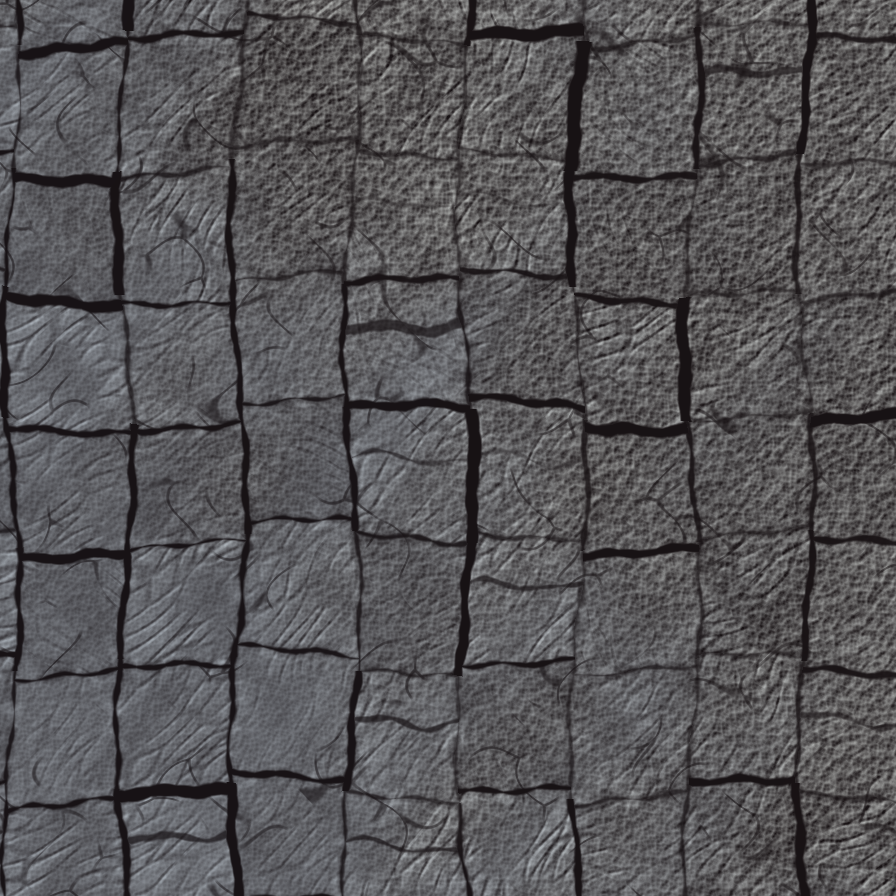
A WebGL 1 fragment shader for this texture:

```glsl
precision highp float;
// Weathered grey stone paving: a warped grid of hand-cut blocks with uneven dark joints.
// Cellular noise carves diagonal chisel marks, pits and grit, lit as a shallow relief;
// layered sines bend the rows and spread the wear, rougher to the right and the top.

uniform vec2 u_resolution;

#define GRID vec2(7.9, 7.1)
#define GRID_SHIFT vec2(0.9, 0.18)
#define ROW_JITTER 0.30
#define JOINT_THIN 0.0012
#define JOINT_WIDE 0.0065
#define CHISEL_SCALE vec2(17.0, 62.0)
#define PIT_SCALE 88.0
#define GRIT_SCALE 205.0
#define RELIEF 0.62
#define LIGHT_STEP vec2(-0.0020, 0.0024)
#define INK vec3(0.09, 0.07, 0.08)
#define SLATE vec3(0.53, 0.54, 0.555)

float hash(vec2 p) {
  return fract(sin(dot(p, vec2(127.1, 311.7))) * 43758.55);
}

// Distances to the nearest and second nearest feature point
vec2 cellular(vec2 p) {
  vec2 base = floor(p);
  vec2 nearest = vec2(4.0);
  for (int j = -1; j <= 1; j++) {
    for (int i = -1; i <= 1; i++) {
      vec2 cell = base + vec2(float(i), float(j));
      vec2 point = cell + vec2(hash(cell), hash(cell + 17.3));
      float d = length(point - p);
      nearest = d < nearest.x ? vec2(d, nearest.x) : vec2(nearest.x, min(nearest.y, d));
    }
  }
  return nearest;
}

// Smooth broad variation, roughly -1 to 1
float drift(vec2 p) {
  return (sin(p.x * 1.7 + 1.9 * sin(p.y * 1.1)) + sin(p.y * 2.3 + 1.6 * sin(p.x * 1.9 + 2.0))
    + 0.6 * sin(p.x * 4.1 - p.y * 3.7)) / 2.6;
}

// Share of rough, worn stone at a place
float wearAt(vec2 uv) {
  vec2 patchOffset = (uv - vec2(0.36, 0.90)) / vec2(0.15, 0.18);
  float slope = 0.68 * uv.x + 0.26 * uv.y + 0.16 * drift(uv * 8.0);
  return smoothstep(0.12, 0.82, slope + 0.42 * exp(-dot(patchOffset, patchOffset)));
}

// Height of a block's face: chisel grooves, pits and grit
float faceHeight(vec2 uv, vec2 along, float chisel, float wear) {
  vec2 bent = uv + 0.006 * vec2(sin(uv.y * 53.0), sin(uv.x * 47.0));
  vec2 q = vec2(dot(bent, along), dot(bent, vec2(-along.y, along.x)));
  vec2 stroke = cellular(q * CHISEL_SCALE);
  float groove = smoothstep(0.02, 0.32, stroke.y - stroke.x);
  float pits = smoothstep(0.05, 0.75, cellular(uv * PIT_SCALE).x);
  float grit = cellular(uv * GRIT_SCALE).x;
  return chisel * groove + mix(0.12, 0.55, wear) * pits + mix(0.22, 0.48, wear) * grit;
}

// Darkness of one joint; every edge has its own width and depth
float joint(float d, vec2 edge, float wear) {
  float openness = hash(edge + 5.7);
  float width = mix(JOINT_THIN, JOINT_WIDE, openness * openness * openness);
  float depth = mix(0.5, 1.0, smoothstep(0.1, 0.65, openness + 0.35 - 0.55 * wear));
  return depth * (1.0 - smoothstep(width - 0.0012, width + 0.0022, d));
}

void main() {
  vec2 uv = gl_FragCoord.xy / u_resolution;
  float wear = wearAt(uv);

  // Bent grid, each column sliding its rows
  vec2 p = uv * GRID + GRID_SHIFT;
  p += 0.075 * vec2(sin(p.y * 1.5 + sin(p.x * 2.0)), sin(p.x * 1.3 + 1.4 * sin(p.y)));
  p += 0.016 * vec2(sin(p.y * 9.0 + p.x * 3.0), sin(p.x * 11.0 + p.y * 4.0));
  float column = floor(p.x);
  float row = floor(p.y);
  p.y += ROW_JITTER * (hash(vec2(column, 3.0)) - 0.5);
  vec2 block = floor(p);
  vec2 local = fract(p);
  float seed = hash(block + 11.0);

  // Joints on four sides, and a crack across some blocks
  vec2 chip = cellular(uv * 48.0);
  float ragged = 0.0035 * (chip.x - 0.45);
  vec2 low = local / GRID + ragged;
  vec2 high = (1.0 - local) / GRID + ragged;
  float gap = max(joint(low.x, vec2(column, row + 40.0), wear),
                  joint(high.x, vec2(column + 1.0, row + 40.0), wear));
  gap = max(gap, max(joint(low.y, block, wear), joint(high.y, block + vec2(0.0, 1.0), wear)));
  float split = abs(local.y - 0.35 - 0.3 * seed - 0.03 * sin(local.x * 7.0)) / GRID.y;
  gap = max(gap, 0.7 * step(0.74, seed) * joint(split + ragged, block + 70.0, wear));

  // Thin fractures that come and go
  vec2 fracture = cellular(uv * 15.0 + 0.25 * vec2(sin(uv.y * 60.0), sin(uv.x * 55.0)));
  float crack = 1.0 - smoothstep(0.015, 0.075, fracture.y - fracture.x);
  crack *= smoothstep(0.05, 0.5, drift(uv * 19.0 + 4.0));

  // Lit relief of the face
  float angle = 0.8 + 0.8 * (hash(block + 23.0) - 0.5) + 1.6 * step(0.84, hash(block + 31.0));
  vec2 along = vec2(cos(angle), sin(angle));
  float chisel = (0.15 + 0.4 * hash(block + 47.0)) * smoothstep(-0.7, 0.5, drift(uv * 23.0));
  float height = faceHeight(uv, along, chisel, wear);
  float lit = height - faceHeight(uv + LIGHT_STEP, along, chisel, wear);

  // Tone: block shade, relief, pale chipped rims, then cracks and joints
  float rim = min(min(low.x, low.y), min(high.x, high.y));
  float pale = (1.0 - smoothstep(0.004, 0.016, rim)) * smoothstep(0.45, 0.75, chip.x);
  float tone = 0.69 - 0.13 * wear + 0.14 * (seed - 0.5) + 0.07 * drift(uv * 31.0);
  tone += RELIEF * lit + 0.35 * (height - 0.3 - 0.25 * wear) + 0.22 * pale;
  tone *= (1.0 - 0.55 * crack) * (1.0 - 0.25 * (1.0 - smoothstep(0.0, 0.009, rim)));
  tone = clamp(tone * (1.0 - gap), 0.0, 1.3);

  vec3 tint = mix(vec3(0.985, 1.0, 1.02), vec3(1.02, 1.0, 0.965), wear);
  gl_FragColor = vec4(mix(INK, SLATE, tone) * tint, 1.0);
}
```
